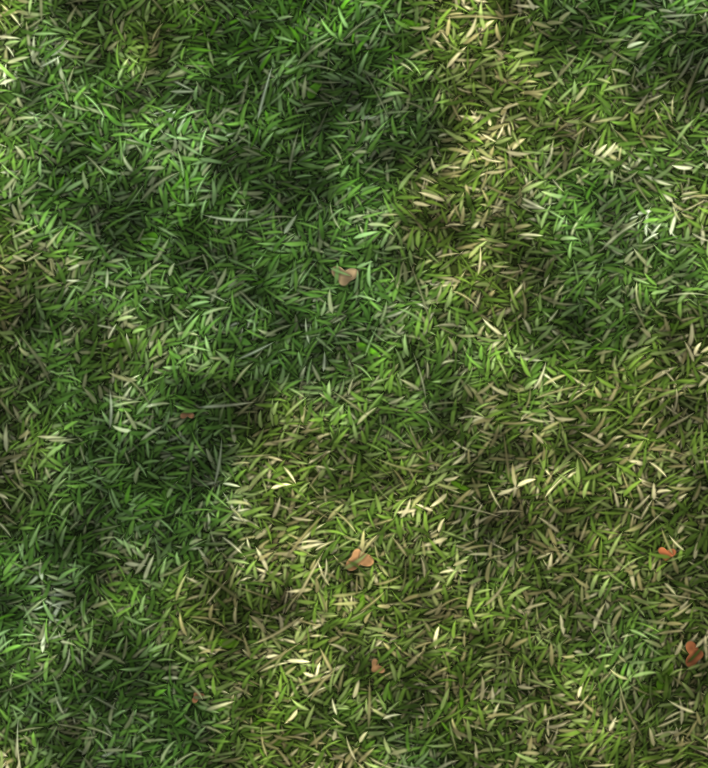
Give the GLSL for this texture, as a WebGL 1 fragment shader.

```glsl
precision highp float;
// Worn lawn seen from above: stacked layers of thin soft grass blades over
// dark soil, combed in small tufts with shaded hollows between. Slow noise shifts
// patches from cool green to dry straw; broad leaves, stalks and brown leaves are strewn in.

uniform vec2 u_resolution;

vec4 hash4(vec2 p) {
  vec4 q = fract(p.xyxy * vec4(0.1031, 0.1030, 0.0973, 0.1099));
  q += dot(q, q.wzxy + 33.33);
  return fract((q.xxyz + q.yzzw) * q.zywx);
}

float noise(vec2 p) {
  vec2 i = floor(p), f = fract(p);
  f = f * f * (3.0 - 2.0 * f);
  float low = mix(hash4(i).x, hash4(i + vec2(1.0, 0.0)).x, f.x);
  float high = mix(hash4(i + vec2(0.0, 1.0)).x, hash4(i + 1.0).x, f.x);
  return mix(low, high, f.y);
}

float fbm(vec2 p) {
  return 0.55 * noise(p) + 0.3 * noise(p * 2.1 + 7.0) + 0.15 * noise(p * 4.3 + 19.0);
}

// Palette from vivid green (below 0) through lawn greens to pale straw (1)
vec3 bladeColor(float pick) {
  vec3 c = mix(vec3(0.32, 0.50, 0.11), vec3(0.24, 0.34, 0.13), smoothstep(-0.25, 0.0, pick));
  c = mix(c, vec3(0.33, 0.44, 0.17), smoothstep(0.10, 0.36, pick));
  c = mix(c, vec3(0.42, 0.50, 0.29), smoothstep(0.42, 0.60, pick));
  c = mix(c, vec3(0.46, 0.46, 0.31), smoothstep(0.66, 0.80, pick));
  return mix(c, vec3(0.68, 0.69, 0.54), smoothstep(0.84, 0.98, pick));
}

// One jittered blade per cell; size holds half length and half width
void drawBlades(inout vec3 color, vec2 p, float cell, vec2 size, float density,
                vec2 pickRange, float light, float seed) {
  vec2 home = floor(p / cell);
  for (int x = -1; x <= 1; x++) {
    for (int y = -1; y <= 1; y++) {
      vec2 id = home + vec2(float(x), float(y));
      vec4 h = hash4(id + seed * 17.31);
      vec4 g = hash4(id + seed * 9.73 + 51.7);
      if (g.w > density) continue;

      // Tufts share a lean, mostly up to the right; single blades stray from it
      float tuft = hash4(floor(id / 3.0) + 23.0).y;
      float angle = 0.5 + 1.5 * (tuft - 0.5) + 1.4 * (h.z + g.x - 1.0);
      angle += step(0.75, h.w) * 1.7;
      float c = cos(angle), s = sin(angle);
      vec2 q = p - (id + h.xy) * cell;
      q = vec2(c * q.x + s * q.y, c * q.y - s * q.x);
      float halfLength = size.x * mix(0.45, 1.0, g.y);
      float t = q.x / halfLength;
      if (abs(t) > 1.25) continue;
      q.y += (g.z - 0.5) * halfLength * 0.3 * (t * t - 0.3);
      float taper = (1.0 - t * t * t * t) * (1.0 - 0.3 * t);
      float d = abs(q.y) - size.y * mix(0.55, 1.25, g.x) * taper;

      // Contact shadow, then the blade, brighter towards its tip
      color *= 1.0 - 0.24 * smoothstep(0.0045, 0.0, d);
      float pick = mix(pickRange.x, pickRange.y, fract(h.w * 7.0 + g.y * 3.0));
      float tone = light * mix(0.80, 1.18, g.z) * (1.0 + 0.14 * t);
      color = mix(color, bladeColor(pick) * tone, 0.92 * smoothstep(0.0021, -0.0019, d));
    }
  }
}

// Sparse withered leaves with ragged lobes, each kept inside its cell
void drawWitheredLeaves(inout vec3 color, vec2 p) {
  vec2 id = floor(p / 0.19);
  vec4 h = hash4(id + 83.0), g = hash4(id + 137.0);
  vec2 q = p - (id + 0.2 + 0.6 * h.xy) * 0.19;
  float a = atan(q.y, q.x) + h.z * 6.28;
  float lobes = 0.68 + 0.18 * cos(3.0 * a) + 0.16 * cos(2.0 * a + 1.0);
  float d = length(q) - mix(0.008, 0.021, g.x) * lobes;
  float present = step(h.w, 0.36);
  vec3 leaf = mix(vec3(0.64, 0.38, 0.24), vec3(0.60, 0.48, 0.33), g.y);
  leaf *= 0.85 + 0.35 * noise(p * 160.0) + 5.0 * q.y;
  color *= 1.0 - 0.3 * present * smoothstep(0.006, 0.0, d);
  color = mix(color, leaf, present * smoothstep(0.0018, -0.0018, d));
}

void main() {
  vec2 p = gl_FragCoord.xy / u_resolution.y;

  // Patches of dryness, lushness and shade; the lower right is drier
  float dry = fbm(p * 5.0 + 3.0) - 0.5 + 0.2 * (p.x - p.y);
  float lush = smoothstep(0.5, 0.72, fbm(p * 4.0 + 31.0));
  float shade = smoothstep(0.2, 0.8, fbm(p * 9.0 + 60.0));
  float clump = smoothstep(0.15, 0.85, fbm(p * 24.0 + 11.0));
  vec2 picks = vec2(-0.16 * lush, 0.95) + dry * vec2(0.3, 0.3);
  picks += 0.22 * (noise(p * 17.0 + 5.0) - 0.5);

  vec3 color = mix(vec3(0.15, 0.19, 0.08), vec3(0.24, 0.30, 0.14), noise(p * 90.0));

  // Grass thatch, from the shaded bottom to the lit tips
  for (int i = 0; i < 10; i++) {
    float level = float(i) / 9.0;
    if (i == 7) {
      drawBlades(color, p, 0.085, vec2(0.026, 0.0060), 0.16,
                 vec2(-0.35, 0.0), 1.12, 41.0);
    }
    if (i == 9) drawWitheredLeaves(color, p);
    drawBlades(color, p + 0.013 * float(i), 0.0195, vec2(0.0190, 0.0021), 0.9,
               picks, mix(0.88, 1.25, level), float(i) + 1.0);
  }

  // A few long dry stalks lying on top
  drawBlades(color, p, 0.075, vec2(0.036, 0.0016), 0.28,
             vec2(0.7, 1.0), 1.05, 67.0);

  // Shaded hollows between tufts, broad shade, then a cool or warm cast
  color *= mix(0.70, 1.30, clump) * mix(0.80, 1.22, shade);
  color *= mix(vec3(0.92, 1.0, 1.07), vec3(1.06, 1.0, 0.95), smoothstep(-0.2, 0.25, dry));
  gl_FragColor = vec4(clamp(color, 0.0, 1.0), 1.0);
}
```
